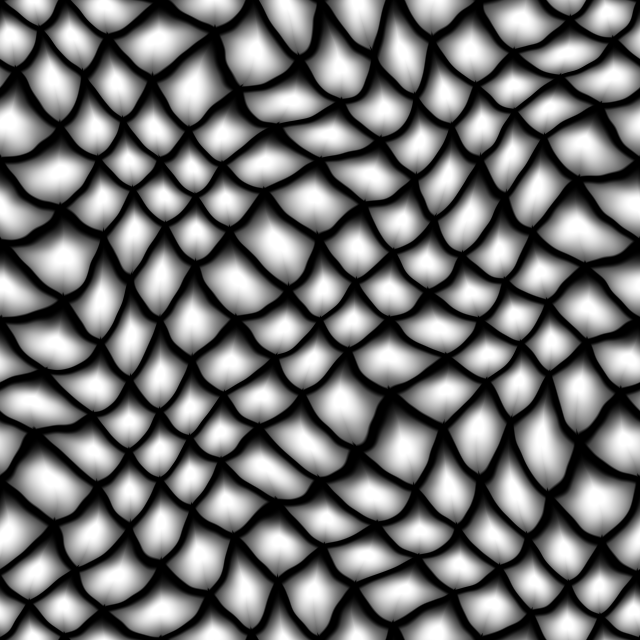
This texture map is drawn by a WebGL 1 fragment shader. Its source:

```glsl
precision highp float;
// Reptile skin: a staggered field of soft, domed scales with black seams.
// A square grid turned by 45 degrees is bent into ogee-edged scales, then
// warped by tiling gradient noise; each scale fades to black at its top.

uniform vec2 u_resolution;

#define SCALES 8.0         // scales across the canvas
#define BULGE 0.085        // how far the lower edges bow outwards
#define WARP 0.62          // large irregularity, in scales
#define WARP_FREQ 4.0      // noise cells across the canvas
#define WOBBLE 0.035       // small irregularity of the seams
#define WOBBLE_FREQ 28.0
#define SEAM 0.036         // half width of the seams, in scales
#define SOFTNESS 0.026     // blur of the seam edge
#define RIM_GREY 0.21      // brightness at the rim of a dome
#define DOME_SHIFT 0.035   // moves the highlight down the scale

const float TAU = 6.2831853;

vec2 randomGradient(vec2 cell, float period, float seed) {
  cell = mod(cell, period) + seed;
  float h = fract(sin(dot(cell, vec2(127.1, 311.7))) * 43758.55);
  return vec2(cos(TAU * h), sin(TAU * h));
}

// Gradient noise that repeats after a whole number of cells
float gradientNoise(vec2 p, float period, float seed) {
  vec2 i = floor(p), f = p - i;
  vec2 w = f * f * f * (f * (f * 6.0 - 15.0) + 10.0);
  vec2 e = vec2(1.0, 0.0);
  float a = dot(randomGradient(i, period, seed), f);
  float b = dot(randomGradient(i + e.xy, period, seed), f - e.xy);
  float c = dot(randomGradient(i + e.yx, period, seed), f - e.yx);
  float d = dot(randomGradient(i + e.xx, period, seed), f - e.xx);
  return mix(mix(a, b, w.x), mix(c, d, w.x), w.y);
}

vec2 noiseOffset(vec2 uv, float freq, float seed) {
  return vec2(gradientNoise(uv * freq, freq, seed),
              gradientNoise(uv * freq, freq, seed + 37.0));
}

float scaleField(vec2 p, float pixel) {
  // Vertical shear turns straight diamond sides into ogee curves
  float wave = sin(TAU * p.x);
  float slope = TAU * BULGE * cos(TAU * p.x) * sign(wave);
  p.y += BULGE * abs(wave);

  // Diagonal coordinates, -0.5 to 0.5 inside each scale
  vec2 diag = fract(vec2(p.x + p.y, p.y - p.x) + 0.5) - 0.5;
  vec2 stretch = vec2(length(vec2(slope + 1.0, 1.0)),
                      length(vec2(slope - 1.0, 1.0)));

  // Distances to the two lower and the two upper sides
  vec2 low = (0.5 + diag) / stretch;
  vec2 high = (0.5 - diag) / stretch;
  float lowEdge = min(low.x, low.y);
  float highEdge = min(high.x, high.y);

  // Crisp seam below, softer shadow above
  float soft = max(SOFTNESS, pixel);
  float seam = smoothstep(SEAM - 0.5 * soft, SEAM + 0.5 * soft, lowEdge)
             * smoothstep(SEAM - 0.5 * soft, SEAM + 1.5 * soft, highEdge);

  // Rounded dome, darkened towards the tip tucked under its neighbours
  vec2 d = diag + DOME_SHIFT;
  vec2 arch = max(1.0 - 4.0 * d * d, 0.0);
  float dome = mix(RIM_GREY, 1.04, pow(arch.x * arch.y, 1.1));
  float height = 0.5 * (diag.x + diag.y);
  float tipFade = 1.0 - smoothstep(0.02, 0.46, height);
  return dome * seam * tipFade;
}

void main() {
  float side = min(u_resolution.x, u_resolution.y);
  vec2 uv = gl_FragCoord.xy / side;

  // Uneven scale sizes and slightly ragged seams
  vec2 p = uv * SCALES + vec2(0.5, 0.0);
  p += WARP * noiseOffset(uv, WARP_FREQ, 3.0);
  p += WOBBLE * noiseOffset(uv, WOBBLE_FREQ, 71.0);

  float grey = scaleField(p, 1.5 * SCALES / side);
  gl_FragColor = vec4(vec3(clamp(grey, 0.0, 1.0)), 1.0);
}
```
